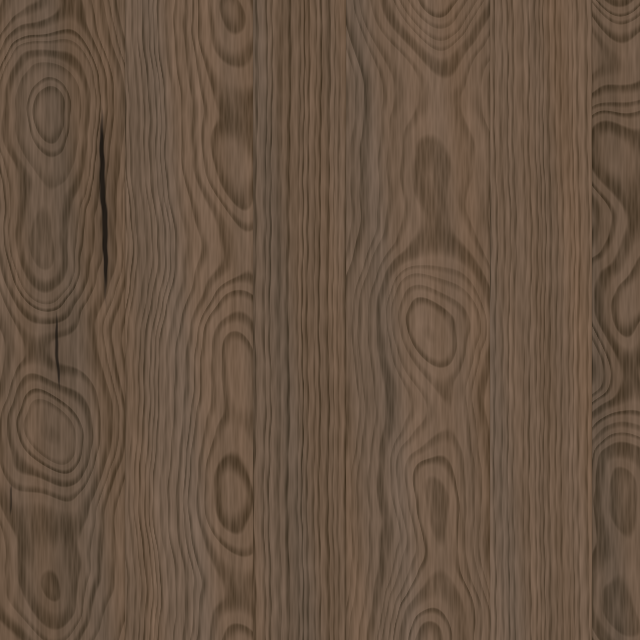
Write a WebGL 2 fragment shader that draws this texture.

```glsl
#version 300 es
precision highp float;
// Brown walnut boards with straight grain, arched growth rings, pores and cracks.

uniform vec2 u_resolution;
out vec4 fragColor;

// Right-hand edge of each board but the last
const float boardEdge[5] = float[5](0.195, 0.395, 0.54, 0.765, 0.925);

// Per board: heart position, ring frequency, swirl, tone
const vec4 board[6] = vec4[6](
    vec4(0.075, 88.0, 1.10, -0.12),
    vec4(0.372, 118.0, 0.50, 0.05),
    vec4(0.270, 100.0, 0.12, -0.06),
    vec4(0.682, 92.0, 0.85, 0.04),
    vec4(0.600, 112.0, 0.12, 0.02),
    vec4(0.985, 84.0, 1.20, -0.10));

vec2 hash2(vec2 p) {
    vec3 q = fract(p.xyx * vec3(0.1031, 0.1030, 0.0973));
    q += dot(q, q.yzx + 33.33);
    return fract((q.xx + q.yz) * q.zy);
}

// Layered sines, roughly -1 to 1
float waves(float t, float seed) {
    return 0.5 * sin(t + seed)
         + 0.3 * sin(2.3 * t + 1.7 * seed)
         + 0.2 * sin(4.9 * t + 2.9 * seed);
}

// Cellular noise: distance to the nearest scattered point
float cells(vec2 p) {
    vec2 cell = floor(p);
    float nearest = 2.0;
    for (int y = -1; y <= 1; y++) {
        for (int x = -1; x <= 1; x++) {
            vec2 c = cell + vec2(x, y);
            nearest = min(nearest, distance(p, c + hash2(c)));
        }
    }
    return nearest;
}

// Growth rings of a log cut lengthwise: distance to a heart of varying depth
float ringPhase(vec2 p, vec4 wood, float seed) {
    float dx = p.x - wood.x + 0.003 * waves(p.y * 4.0, seed);
    float nearHeart = wood.z * exp(-90.0 * dx * dx);
    dx += nearHeart * (0.012 * waves(p.y * 9.0, seed * 2.0)
                     + 0.003 * waves(p.y * 31.0 + p.x * 25.0, seed));
    float depth = 0.085 + 0.058 * wood.z * waves(p.y * 5.0, seed * 1.3);
    float d = length(vec2(dx, depth));
    d += 0.007 * nearHeart * sin(p.y * 17.0 + seed) * sin(p.x * 46.0 + p.y * 8.0);
    d += 0.0006 * sin(p.y * 85.0 + p.x * 60.0);
    return wood.y * d + 0.7 * waves(d * 55.0, seed);
}

// Narrow splits stepping down the first board
float cracks(vec2 p) {
    float dark = 0.0;
    for (int i = 0; i < 3; i++) {
        float k = float(i);
        vec2 q = p - vec2(0.162 - 0.072 * k, 0.68 - 0.23 * k);
        float reach = q.y / (0.17 * exp(-0.9 * k));
        q.x += 0.03 * q.y + 0.002 * waves(q.y * 34.0, k);
        float width = 0.0055 * exp(-0.6 * k) * max(1.0 - reach * reach, 0.0);
        float core = 1.0 - smoothstep(0.2 * width, width + 0.0008, abs(q.x));
        float halo = 0.3 * exp(-abs(q.x) * 110.0);
        dark += (core + halo) * (1.0 - smoothstep(0.5, 1.0, abs(reach))) * exp(-0.4 * k);
    }
    return min(dark, 1.0);
}

void main() {
    vec2 p = gl_FragCoord.xy / u_resolution;

    // Find the board and the closest seam
    int id = 0;
    float seam = 1.0;
    for (int i = 0; i < 5; i++) {
        if (p.x > boardEdge[i]) id = i + 1;
        seam = min(seam, abs(p.x - boardEdge[i]));
    }
    vec4 wood = board[id];
    float seed = float(id) * 2.4 + 0.8;

    // Rings darken slowly, then end sharply
    float phase = ringPhase(p, wood, seed);
    float f = fract(phase);
    float strength = 0.45 + 0.55 * hash2(vec2(floor(phase), seed)).x;
    float ring = strength * smoothstep(0.35, 0.8, f) * (1.0 - smoothstep(0.84, 1.0, f));

    // Long fibres and short pores
    float fibre = cells(p * vec2(95.0, 4.0) + seed) - 0.45;
    float pore = cells(p * vec2(240.0, 22.0) + seed) - 0.45;
    float streak = waves(p.x * 38.0 + 0.8 * waves(p.y * 3.0, seed), seed);

    float light = 0.72 + wood.w + 0.12 * streak + 0.28 * fibre;
    light += (0.32 + 0.3 * ring) * pore - 0.6 * ring;
    light -= 0.22 * (1.0 - smoothstep(0.0005, 0.003, seam));

    // Brown ramp with a slight drift between warm and grey
    vec3 colour = mix(vec3(0.30, 0.24, 0.18), vec3(0.49, 0.40, 0.33), light);
    colour += vec3(0.012, 0.0, -0.010) * waves(p.x * 23.0 + p.y * 2.0, seed + 1.0);
    colour = mix(colour, vec3(0.09, 0.075, 0.06), 0.85 * cracks(p));
    fragColor = vec4(colour, 1.0);
}
```
